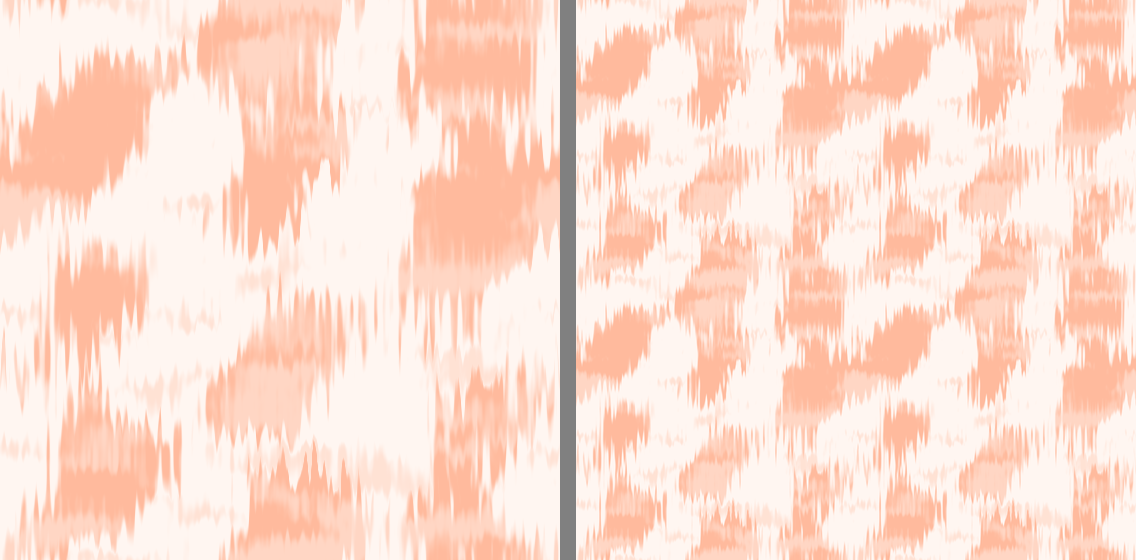
Left: one tile. Right: repeated 2 by 2.
This texture is drawn by a Shadertoy shader. Its source:

```glsl
// Peach ikat cloth: slanted dyed patches feathered along vertical threads.

const float TAU = 6.2831853;

float hash(vec2 p) {
    return fract(sin(dot(p, vec2(127.1, 311.7))) * 43758.5453);
}

// Value noise in 0..1 that wraps after the given whole number of cells
float wrapNoise(vec2 uv, vec2 cells, float seed) {
    vec2 p = uv * cells;
    vec2 i = floor(p);
    vec2 f = fract(p);
    f = f * f * (3.0 - 2.0 * f);
    vec2 a = mod(i, cells) + seed;
    vec2 b = mod(i + 1.0, cells) + seed;
    return mix(mix(hash(a), hash(vec2(b.x, a.y)), f.x),
               mix(hash(vec2(a.x, b.y)), hash(b), f.x), f.y);
}

// Vertical slip of each warp thread, uneven over the cloth
float threadSlip(vec2 uv) {
    float coarse = wrapNoise(uv, vec2(150.0, 5.0), 3.0) - 0.5;
    float fine = wrapNoise(uv, vec2(230.0, 9.0), 17.0) - 0.5;
    float looseness = 0.4 + 1.2 * wrapNoise(uv, vec2(5.0, 6.0), 29.0);
    return (0.08 * coarse + 0.03 * fine) * looseness;
}

// Signed dye field: positive inside the patches
float dyeField(vec2 uv) {
    float columns = cos(TAU * (3.0 * uv.x - 0.5));
    float slant = cos(TAU * (3.0 * uv.y - 2.0 * uv.x));
    float blotch = 0.6 * wrapNoise(uv, vec2(4.0, 5.0), 41.0)
                 + 0.4 * wrapNoise(uv, vec2(7.0, 15.0), 53.0);
    return 0.32 * columns + 0.3 * slant + 1.35 * (blotch - 0.5);
}

void mainImage(out vec4 fragColor, in vec2 fragCoord) {
    vec2 uv = fragCoord / iResolution.xy;
    float slip = threadSlip(uv);
    vec2 slipped = uv + vec2(0.0, slip);
    vec2 eased = uv + vec2(0.0, 0.35 * slip);

    // Long and short streaks of single threads
    float streak = wrapNoise(uv, vec2(140.0, 11.0), 67.0) - 0.5;
    float hair = wrapNoise(uv, vec2(220.0, 22.0), 83.0) - 0.5;

    // Patches with thread streaks along their edges
    float field = dyeField(slipped) + 0.5 * streak + 0.12 * hair;
    float patchMask = smoothstep(-0.14, 0.13, field);

    // Soft crosswise bands of weaker dye
    float bands = 0.6 * wrapNoise(eased, vec2(6.0, 16.0), 79.0)
                + 0.4 * wrapNoise(eased, vec2(11.0, 36.0), 97.0);
    float strength = mix(0.54, 1.0, smoothstep(0.26, 0.6, bands + 0.2 * streak + 0.16 * hair));

    // Faint stains on the bare cloth
    float stain = 0.34 * smoothstep(0.6, 0.85, bands + 0.3 * streak + 0.1 * hair);

    float dye = max(patchMask * strength, stain);
    vec3 cream = vec3(1.0, 0.965, 0.945);
    vec3 peach = vec3(1.0, 0.73, 0.615);
    fragColor = vec4(mix(cream, peach, dye), 1.0);
}
```
